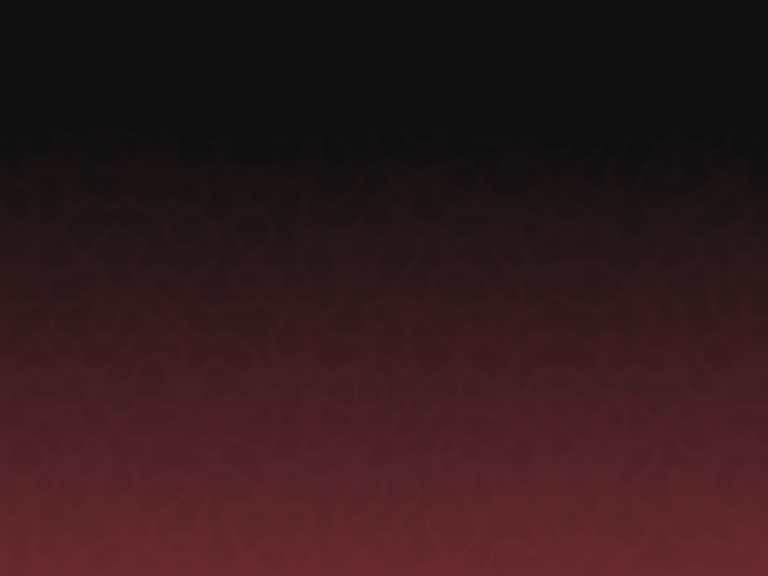
This background is drawn by a Shadertoy shader. Its source:

```glsl
// A dark red glow rising from the bottom edge into black, mottled by faint winding veins.

#define TOP_COLOR    vec3(0.060, 0.060, 0.060)
#define BOTTOM_COLOR vec3(0.412, 0.163, 0.180)
#define FADE_HEIGHT  0.77   // height at which the glow ends
#define VEIN_SCALE   17.0   // noise cells per canvas height
#define VEIN_WIDTH   0.24   // noise level at which a vein has faded out
#define VEIN_SHIFT   0.055  // how far veins lift the glow
#define SWELL_SCALE  3.5    // cells of the broad unevenness
#define SWELL_SHIFT  0.025

// Sine-free hash giving a vector in -1..1
vec2 hash22(vec2 p) {
    vec3 q = fract(vec3(p.xyx) * vec3(0.1031, 0.1030, 0.0973));
    q += dot(q, q.yzx + 33.33);
    return fract((q.xx + q.yz) * q.zy) * 2.0 - 1.0;
}

// Contribution of one lattice corner
float corner(vec2 cell, vec2 local, vec2 offset) {
    return dot(hash22(cell + offset), local - offset);
}

// Gradient noise centred on zero
float gradientNoise(vec2 p) {
    vec2 cell = floor(p);
    vec2 local = fract(p);
    vec2 w = local * local * local * (local * (local * 6.0 - 15.0) + 10.0);
    float low = mix(corner(cell, local, vec2(0.0, 0.0)),
                    corner(cell, local, vec2(1.0, 0.0)), w.x);
    float high = mix(corner(cell, local, vec2(0.0, 1.0)),
                     corner(cell, local, vec2(1.0, 1.0)), w.x);
    return mix(low, high, w.y);
}

// Soft bright lines along the zero contours of the noise
float veins(vec2 p) {
    float level = abs(gradientNoise(p * VEIN_SCALE + 40.0));
    return 1.0 - smoothstep(0.0, VEIN_WIDTH, level);
}

void mainImage(out vec4 fragColor, in vec2 fragCoord) {
    vec2 p = fragCoord / iResolution.y;

    // Vertical glow, unsettled by veins and broad swells
    float glow = 1.0 - p.y / FADE_HEIGHT;
    glow += VEIN_SHIFT * (veins(p) - 0.5);
    glow += SWELL_SHIFT * gradientNoise(p * SWELL_SCALE + 7.0);

    vec3 color = mix(TOP_COLOR, BOTTOM_COLOR, clamp(glow, 0.0, 1.0));

    // Fine dither against banding
    color += hash22(floor(fragCoord)).x * 0.5 / 255.0;
    fragColor = vec4(color, 1.0);
}
```
